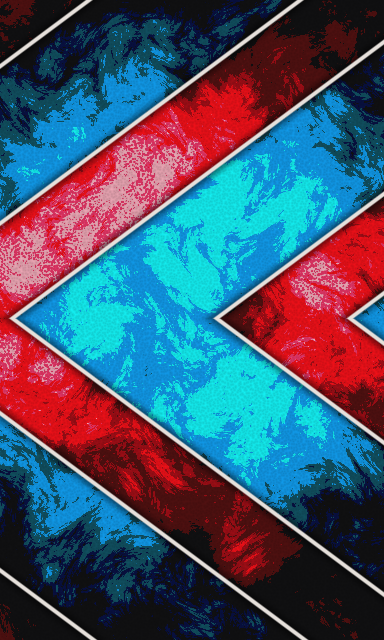
A Shadertoy shader for this background:

```glsl
const vec3 INK = vec3(0.06, 0.06, 0.065);
const vec3 LINE = vec3(0.90, 0.88, 0.86);
const float SLOPE = 0.744;

vec2 hash2(vec2 cell) {
    vec3 q = fract(cell.xyx * vec3(0.1031, 0.1030, 0.0973));
    q += dot(q, q.yzx + 33.33);
    return fract((q.xx + q.yz) * q.zy);
}

// Distance to the nearest jittered cell point
float cellular(vec2 p) {
    vec2 cell = floor(p), f = fract(p);
    float nearest = 2.0;
    for (int y = -1; y <= 1; y++)
    for (int x = -1; x <= 1; x++) {
        vec2 o = vec2(x, y);
        vec2 d = o + hash2(cell + o) - f;
        nearest = min(nearest, dot(d, d));
    }
    return sqrt(nearest);
}

// Signed blotches: cellular octaves, bent by sines and turned each step
float grunge(vec2 p, float scale, float amount) {
    float sum = 0.0;
    p *= scale;
    for (int i = 0; i < 6; i++) {
        p += 0.22 * sin(p.yx * 2.3 + float(i));
        sum += amount * (0.46 - cellular(p));
        p = mat2(0.8, 0.6, -0.6, 0.8) * p * 2.05 + 7.3;
        amount *= 0.79;
    }
    return sum;
}

float glow(vec2 p, vec2 center, float radius) {
    vec2 d = (p - center) / radius;
    return exp(-dot(d, d));
}

// Stepped ramp with soft thresholds
vec3 ramp(float level, vec4 steps, vec3 low, vec3 mid, vec3 high, vec3 top) {
    vec4 k = smoothstep(steps - 0.012, steps + 0.012, vec4(level));
    vec3 color = mix(INK, low, k.x);
    color = mix(color, mid, k.y);
    color = mix(color, high, k.z);
    return mix(color, top, k.w);
}

vec3 bluePaint(float level) {
    return ramp(level, vec4(0.13, 0.24, 0.43, 0.79),
        vec3(0.03, 0.06, 0.24), vec3(0.06, 0.29, 0.35),
        vec3(0.06, 0.56, 0.85), vec3(0.07, 0.87, 0.88));
}

vec3 redPaint(float level, float grain) {
    vec3 color = ramp(level, vec4(0.10, 0.40, 0.56, 0.82),
        vec3(0.29, 0.06, 0.06), vec3(0.58, 0.05, 0.08),
        vec3(0.87, 0.06, 0.09), vec3(0.85, 0.20, 0.38));
    float pale = smoothstep(0.92, 0.98, level + 0.35 * (grain - 0.5));
    return mix(color, vec3(0.85, 0.60, 0.65), pale);
}

void mainImage(out vec4 fragColor, in vec2 fragCoord) {
    vec2 p = fragCoord / iResolution.y;
    float px = 1.0 / iResolution.y;

    // Nested chevrons: paint alternates at every apex
    float apexes[5] = float[5](-0.529, -0.199, 0.0195, 0.3385, 0.547);
    float chevron = p.x - abs(p.y - 0.5026) / SLOPE;
    float toDistance = SLOPE / sqrt(1.0 + SLOPE * SLOPE);
    float edge = 1.0, red = 1.0;
    for (int i = 0; i < 5; i++) {
        float side = (chevron - apexes[i]) * toDistance;
        edge = min(edge, abs(side));
        red = mix(red, 1.0 - red, smoothstep(-px, px, side));
    }

    // Shared light: round falloff, blotches and shade along the lines
    float radius = length(p - vec2(0.28, 0.518));
    float light = 0.74 * (1.0 - smoothstep(0.22, 0.52, radius));
    light += grunge(p, 10.0, 0.38);
    light -= 0.24 * exp(-edge / 0.013);

    // Local glows of the blue paint
    float blueLight = light
        + 0.14 * glow(p, vec2(0.35, 0.655), 0.12)
        + 0.10 * glow(p, vec2(0.13, 0.505), 0.09)
        + 0.12 * glow(p, vec2(0.358, 0.362), 0.07)
        - 0.12 * glow(p, vec2(0.29, 0.45), 0.07);

    // Local glows of the red paint, with a dim lower arm
    float lowerArm = smoothstep(0.07, 0.20, p.x)
        * (1.0 - smoothstep(0.40, 0.48, p.y))
        * (1.0 - smoothstep(0.01, 0.03, chevron));
    float redLight = light - 0.32 * lowerArm
        + 0.30 * glow(p, vec2(0.065, 0.622), 0.10)
        + 0.22 * glow(p, vec2(0.22, 0.74), 0.11)
        + 0.14 * glow(p, vec2(0.52, 0.583), 0.08)
        + 0.10 * glow(p, vec2(0.01, 0.43), 0.10)
        + 0.38 * glow(p, vec2(0.378, 0.14), 0.06)
        + 0.24 * glow(p, vec2(0.51, 0.06), 0.12)
        - 0.45 * glow(p, vec2(0.36, 0.503), 0.06);

    // Fine speckle, soft line shadow and pale lines
    float grain = cellular(p * 240.0);
    vec3 color = mix(bluePaint(blueLight), redPaint(redLight, grain), red);
    color *= 0.92 + 0.16 * grain;
    color *= mix(0.5, 1.0, smoothstep(0.0, 0.018, edge));
    color = mix(color, LINE, 1.0 - smoothstep(0.0031 - px, 0.0031 + px, edge));
    fragColor = vec4(color, 1.0);
}
```
